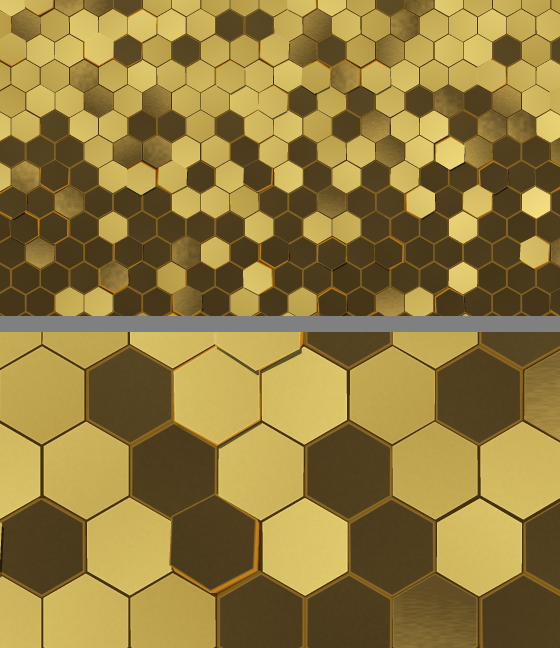
Top: the whole. Bottom: its middle third, enlarged.
Give the GLSL for this pattern, as a Shadertoy shader.

```glsl
// A wall of pointy-top hexagonal metal tiles: bright gold, dark bronze and brushed.
// Each pixel searches the nearby lattice cells for the highest tile covering it;
// tilted tiles open wedge gaps with amber sides and cast short shadows.

#define TILE_WIDTH 0.0923              // in canvas heights
#define ORIGIN vec2(0.035, 0.0403)     // centre of cell (0,0), canvas heights
#define ROW_STEP 0.8660254             // row spacing in tile widths
#define HALF_GAP 0.014                 // in tile widths
#define RIM 0.022                      // bevel width in tile widths
#define TILTED 0.17                    // share of strongly tilted tiles
#define BRUSHED 0.17                   // share of brushed tiles
#define DARK_LOW 0.68                  // share of dark tiles at the bottom
#define DARK_HIGH 0.13                 // share of dark tiles at the top
#define SEED 17.0
#define SAMPLES 3

vec4 hash4(vec2 p) {
    vec4 q = fract(p.xyxy * vec4(0.1031, 0.1030, 0.0973, 0.1099));
    q += dot(q, q.wzxy + 33.33);
    return fract((q.xxyz + q.yzzw) * q.zywx);
}

float noise(vec2 p) {
    vec2 i = floor(p), f = fract(p);
    f = f * f * (3.0 - 2.0 * f);
    return mix(mix(hash4(i).x, hash4(i + vec2(1, 0)).x, f.x),
               mix(hash4(i + vec2(0, 1)).x, hash4(i + vec2(1, 1)).x, f.x), f.y);
}

float hexDistance(vec2 p) {
    p = abs(p);
    return max(p.x, dot(p, vec2(0.5, ROW_STEP))) - 0.5;
}

vec2 cellCentre(vec2 cell) {
    return vec2(cell.x + 0.5 * mod(cell.y, 2.0), cell.y * ROW_STEP);
}

// 0 = bright gold, 1 = dark bronze, 2 = brushed
int tileKind(vec2 cell, float height) {
    float pick = hash4(cell + SEED).x;
    float dark = mix(DARK_LOW, DARK_HIGH, smoothstep(0.2, 0.85, height));
    return pick < dark ? 1 : pick < dark + BRUSHED ? 2 : 0;
}

// Face colour; p is relative to the tile centre, d is the distance to its edge
vec3 tileColor(vec2 cell, vec2 p, float d) {
    vec4 h = hash4(cell + SEED + 61.0);
    vec2 place = ORIGIN + cellCentre(cell) * TILE_WIDTH;
    int kind = tileKind(cell, place.y);
    float angle = 6.2832 * h.y;
    float slope = dot(p, vec2(cos(angle), sin(angle)));
    float rim = smoothstep(-RIM, -0.3 * RIM, d);
    float grain = noise((p + cell * 7.0) * 45.0) - 0.5;

    if (kind == 1) {
        float tone = clamp(place.y * 0.8 + 0.3 * (h.x - 0.5) + 0.15 * slope, 0.0, 1.0);
        vec3 bronze = mix(vec3(0.27, 0.21, 0.10), vec3(0.37, 0.30, 0.15), tone);
        return mix(bronze + 0.015 * grain, vec3(0.66, 0.49, 0.17), 0.75 * rim);
    }
    if (kind == 2) {
        // Fine horizontal strokes on some tiles, blotches on the others
        float strokes = noise((p + cell * 3.0) * vec2(12.0, 70.0)) - 0.5;
        float blotch = noise((p + cell * 5.0) * 8.0) - 0.5;
        float wear = h.z < 0.5 ? 0.25 * strokes : 0.3 * blotch + 0.2 * grain;
        float tone = clamp(0.2 + 0.5 * h.x + 0.7 * slope + wear, 0.0, 1.0);
        vec3 metal = mix(vec3(0.38, 0.30, 0.14), vec3(0.70, 0.58, 0.28), tone);
        return mix(metal, vec3(0.68, 0.52, 0.20), 0.5 * rim);
    }
    vec2 toGlow = place - vec2(1.62, 0.38);
    float glow = exp(-12.0 * dot(toGlow, toGlow)) * h.w;
    float tone = h.x + 0.25 * slope;
    vec3 gold = mix(vec3(0.73, 0.62, 0.29), vec3(0.87, 0.78, 0.42), tone);
    return gold + glow * vec3(0.18, 0.19, 0.17) + 0.015 * grain + 0.04 * rim;
}

vec3 wall(vec2 uv) {
    vec2 q = (uv - ORIGIN) / TILE_WIDTH;
    float row = round(q.y / ROW_STEP);
    float top = -1.0, shadowTop = -1.0, nearest = 9.0, faceEdge = 0.0;
    vec2 topCell = vec2(0), topPos = vec2(0), nearCell = vec2(0);

    for (int j = -1; j <= 1; j++)
    for (int i = -1; i <= 1; i++) {
        float r = row + float(j);
        vec2 cell = vec2(round(q.x - 0.5 * mod(r, 2.0)) + float(i), r);
        vec4 h = hash4(cell + SEED + 23.0);
        bool tilted = h.x < TILTED;
        // Small shift and turn of the face, larger when tilted
        vec2 p = q - cellCentre(cell) - (h.yz - 0.5) * (tilted ? 0.13 : 0.015);
        float turn = (h.w - 0.5) * (tilted ? 0.14 : 0.02);
        p += turn * vec2(-p.y, p.x);
        float d = hexDistance(p) + HALF_GAP;
        float level = h.w * 0.4 + (tilted ? 0.5 : 0.0);
        if (d < 0.0 && level > top) {
            top = level; topCell = cell; topPos = p; faceEdge = d;
        }
        if (d < nearest) { nearest = d; nearCell = cell; }
        if (tilted && hexDistance(p + vec2(-0.025, 0.05)) < -HALF_GAP)
            shadowTop = max(shadowTop, level);
    }

    // Gaps: amber sides beside tilted or dark tiles, brown elsewhere
    if (top < 0.0) {
        bool amber = hash4(nearCell + SEED + 23.0).x < TILTED;
        bool dark = tileKind(nearCell, uv.y) == 1;
        vec3 side = amber ? vec3(0.78, 0.50, 0.08)
                  : dark ? vec3(0.50, 0.36, 0.10) : vec3(0.27, 0.19, 0.05);
        return side * mix(1.0, 0.35, smoothstep(0.02, 0.07, nearest));
    }
    return tileColor(topCell, topPos, faceEdge) * (shadowTop > top ? 0.42 : 1.0);
}

void mainImage(out vec4 fragColor, in vec2 fragCoord) {
    // Average a grid of samples inside the pixel for smooth edges
    vec3 sum = vec3(0);
    for (int k = 0; k < SAMPLES * SAMPLES; k++) {
        vec2 offset = (vec2(k % SAMPLES, k / SAMPLES) + 0.5) / float(SAMPLES) - 0.5;
        sum += wall((fragCoord + offset) / iResolution.y);
    }
    fragColor = vec4(sum / float(SAMPLES * SAMPLES), 1.0);
}
```
